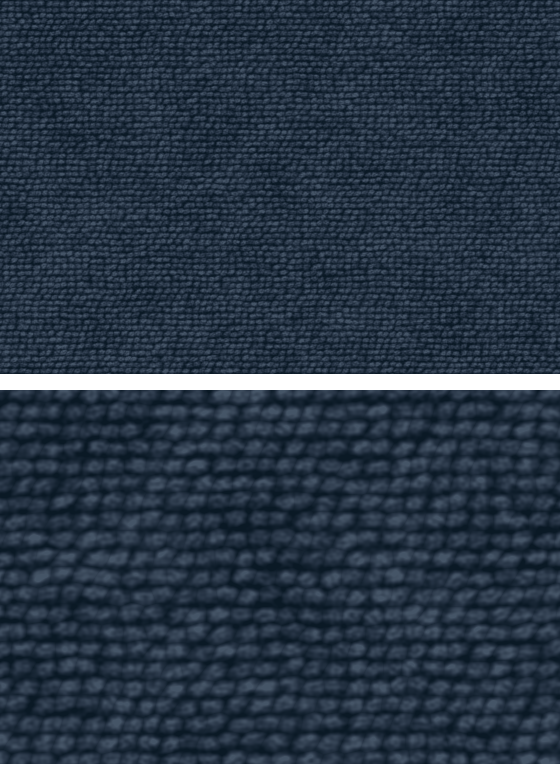
Top: the whole. Bottom: its middle third, enlarged.
Give the GLSL for this texture, as a WebGL 1 fragment shader.

```glsl
precision highp float;
// Navy knitted cloth: close scalloped rows of small, slanted stitches.
// Each stitch is a jittered dome lit from above; gradient noise bends the
// rows slightly, roughens the yarn and adds faint worn patches.

uniform vec2 u_resolution;

const vec2 STITCHES = vec2(77.0, 61.0);   // repeats across and down
const vec2 STITCH_RADII = vec2(0.76, 0.53);
const float SLANT = 0.34;

const vec3 GAP_NAVY = vec3(0.040, 0.098, 0.147);
const vec3 YARN_NAVY = vec3(0.150, 0.203, 0.270);
const vec3 WORN_BLUE = vec3(0.272, 0.332, 0.402);

vec2 hash2(vec2 cell) {
  vec3 h = fract(cell.xyx * vec3(0.1031, 0.1030, 0.0973));
  h += dot(h, h.yzx + 33.33);
  return fract((h.xx + h.yz) * h.zy);
}

float cornerSlope(vec2 corner, vec2 offset) {
  float angle = 6.28319 * hash2(corner).x;
  return dot(vec2(cos(angle), sin(angle)), offset);
}

float gradientNoise(vec2 p) {
  vec2 cell = floor(p);
  vec2 f = p - cell;
  vec2 w = f * f * f * (f * (f * 6.0 - 15.0) + 10.0);
  vec2 e = vec2(1.0, 0.0);
  float low = mix(cornerSlope(cell, f), cornerSlope(cell + e.xy, f - e.xy), w.x);
  float high = mix(cornerSlope(cell + e.yx, f - e.yx),
                   cornerSlope(cell + e.xx, f - e.xx), w.x);
  return mix(low, high, w.y);
}

vec2 rotate(vec2 p, float angle) {
  float c = cos(angle), s = sin(angle);
  return vec2(c * p.x + s * p.y, c * p.y - s * p.x);
}

// Brightness of one stitch around its centre, brighter on its upper side
float stitchLight(vec2 offset, vec2 seed) {
  vec2 q = rotate(offset, SLANT + 0.8 * (seed.x - 0.5));
  float d = length(q / STITCH_RADII);
  float dome = 1.0 - smoothstep(0.25, 1.10, d);
  return dome * (0.86 + 0.65 * offset.y + 0.36 * (seed.y - 0.5));
}

// Brightest stitch among the neighbours of p
float knitLight(vec2 p) {
  float light = 0.0;
  float baseRow = floor(p.y);
  for (int j = -1; j <= 1; j++) {
    float row = baseRow + float(j);
    float shift = 0.6 * hash2(vec2(row, 7.0)).x;
    float baseColumn = floor(p.x - shift);
    for (int i = -1; i <= 1; i++) {
      vec2 id = vec2(baseColumn + float(i), row);
      vec2 jitter = (hash2(id + 19.0) - 0.5) * vec2(0.36, 0.22);
      vec2 centre = id + vec2(0.5 + shift, 0.5) + jitter;
      light = max(light, stitchLight(p - centre, hash2(id + 143.0)));
    }
  }
  return light;
}

// Broad patches of wear with a little streaking along the rows
float wear(vec2 p) {
  return 0.09 * gradientNoise(p * 0.065 + 11.0)
       + 0.11 * gradientNoise(p * 0.17 + 47.0)
       + 0.10 * gradientNoise(p * vec2(0.20, 0.60) + 83.0);
}

// Soft strands and finer fuzz
float fibres(vec2 p) {
  return 0.40 * gradientNoise(rotate(p, SLANT) * vec2(1.7, 2.5) + 29.0)
       + 0.42 * gradientNoise(p * vec2(3.3, 3.5) + 61.0);
}

vec3 yarnColour(float tone) {
  vec3 shade = mix(GAP_NAVY, YARN_NAVY, clamp(tone * 2.0, 0.0, 1.0));
  return mix(shade, WORN_BLUE, clamp(tone * 2.0 - 1.0, 0.0, 1.0));
}

void main() {
  vec2 p = gl_FragCoord.xy / u_resolution * STITCHES;

  // Uneven tension in the rows
  vec2 bend = vec2(gradientNoise(p * 0.13 + 5.0), gradientNoise(p * 0.16 + 31.0));
  vec2 knit = p + bend * vec2(0.6, 0.25);

  float light = knitLight(knit);
  float tone = 0.04 + 0.82 * light + wear(p) + fibres(knit) * (0.5 + 0.5 * light);
  gl_FragColor = vec4(yarnColour(tone), 1.0);
}
```
